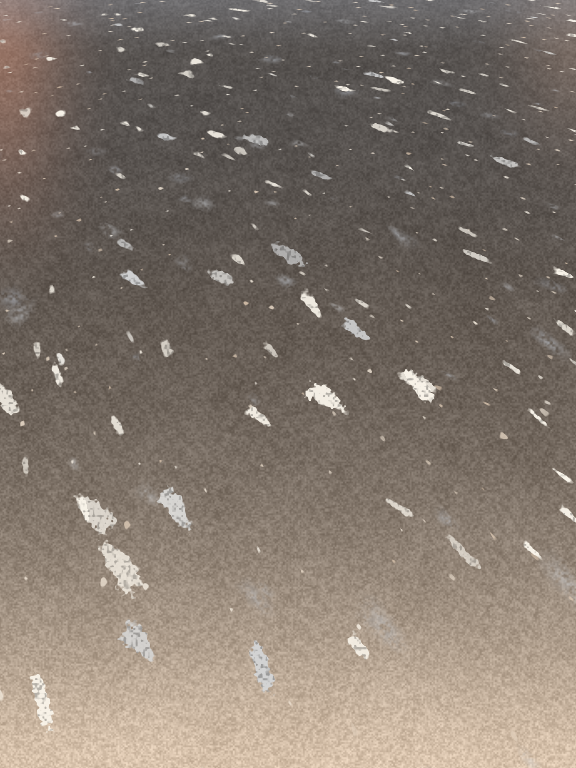
Reproduce this texture procedurally as a Shadertoy shader.

```glsl
// A dark floor with pale ragged flecks, receding in perspective under a warm light.
#define HORIZON 1.55
#define FLECK_ANGLE -0.82
#define ANGLE_JITTER 0.6
#define RAGGED 0.9
#define SOFTNESS 0.0018
#define GRAIN 0.15
#define DARK_TONE vec3(0.342, 0.313, 0.290)
#define LIGHT_TONE vec3(0.850, 0.765, 0.675)
#define COOL_TONE vec3(0.335, 0.322, 0.315)
#define CREAM vec3(0.985, 0.965, 0.925)
#define BLUE_GREY vec3(0.680, 0.710, 0.760)

float hash(vec2 p) {
    return fract(sin(dot(p, vec2(12.9898, 78.233))) * 43758.5453);
}

float noise(vec2 p) {
    vec2 i = floor(p), f = fract(p);
    f = f * f * (3.0 - 2.0 * f);
    float low = mix(hash(i), hash(i + vec2(1, 0)), f.x);
    float high = mix(hash(i + vec2(0, 1)), hash(i + vec2(1, 1)), f.x);
    return mix(low, high, f.y);
}

// Scattered tapered flecks on the floor plane: x is coverage, y a tint value.
vec2 flecks(vec2 ground, float cell, float chance, vec2 size, float rough, float fade, float seed) {
    vec2 result = vec2(0.0);
    vec2 home = floor(ground / cell);
    float depth = ground.y;
    float blur = SOFTNESS * depth * (depth + 1.0) * 0.5;
    for (int j = -1; j <= 1; j++)
    for (int i = -1; i <= 1; i++) {
        vec2 id = home + vec2(i, j);
        vec2 key = id + seed;
        vec2 centre = (id + vec2(hash(key + 1.3), hash(key + 5.7))) * cell;
        float thinning = min(1.0, 1.4 / pow(max(centre.y, 0.1), 1.6));
        if (hash(key + 9.1) > chance * thinning) continue;

        float pick = hash(key + 13.9);
        float scale = mix(0.35, 1.2, pick * pick) * (0.8 + 0.25 * centre.y);
        vec2 extent = size * scale;
        extent.y *= mix(0.65, 1.35, hash(key + 17.3)) * (0.85 + 0.25 * centre.y);
        extent = max(extent, vec2(blur * 0.7));

        float angle = FLECK_ANGLE + ANGLE_JITTER * (hash(key + 21.1) - 0.5);
        vec2 axis = vec2(cos(angle), sin(angle));
        vec2 d = ground - centre;
        vec2 q = vec2(dot(d, axis), dot(d, vec2(-axis.y, axis.x))) / extent;
        float lean = mix(-0.5, 0.5, hash(key + 25.7));
        q.y /= clamp(1.0 - lean * q.x, 0.4, 1.5);
        q = abs(q);
        float radius = pow(q.x * q.x * q.x + q.y * q.y * q.y, 1.0 / 3.0) + rough;
        float edge = max(blur / extent.y, fade);
        float cover = clamp((1.0 - radius) / edge + 0.5, 0.0, 1.0);
        cover *= mix(0.65, 1.0, hash(key + 29.9));
        if (cover > result.x) result = vec2(cover, hash(key + 33.1));
    }
    return result;
}

// Floor tone: light in front, dark behind, with glows along the far edges.
vec3 floorColour(vec2 uv, float v) {
    float near = exp(-pow(v / 0.32, 1.35));
    vec3 colour = mix(DARK_TONE, LIGHT_TONE, near);
    colour = mix(colour, COOL_TONE, 0.8 * smoothstep(0.55, 0.9, v));
    float left = exp(-pow(uv.x / 0.11, 2.0)) * smoothstep(0.58, 1.0, v);
    float right = exp(-pow((1.0 - uv.x) / 0.11, 2.0)) * smoothstep(0.7, 1.0, v);
    colour = mix(colour, vec3(0.66, 0.49, 0.42), 0.85 * left);
    colour = mix(colour, vec3(0.54, 0.47, 0.43), 0.75 * right);
    return mix(colour, vec3(0.55, 0.56, 0.59), 0.5 * smoothstep(0.92, 1.02, v));
}

void mainImage(out vec4 fragColor, in vec2 fragCoord) {
    vec2 uv = fragCoord / iResolution.x;
    float v = fragCoord.y / iResolution.y;

    // Perspective onto the floor plane
    float depth = 1.0 / (HORIZON - v * 1.3333);
    vec2 ground = vec2((uv.x - 0.5) * depth, depth);

    // Worn floor with fine grain and soft mottling
    float fine = noise(uv * 345.0) - 0.5;
    float medium = noise(uv * vec2(150.0, 185.0) + 31.0) - 0.5;
    float mottle = noise(ground * 9.0) + noise(ground * 24.0) - 1.0;
    vec3 colour = floorColour(uv, v);
    colour += GRAIN * mix(1.0, 0.4, v) * (fine + 0.5 * medium);
    colour += 0.025 * mottle;

    // Faint smudges, small specks, then bright flecks
    float patchy = noise(uv * 95.0 + 7.0);
    float crumbs = noise(uv * 210.0 + 3.0);
    float rough = RAGGED * (0.5 * patchy + 0.5 * crumbs - 0.45);
    vec2 smudge = flecks(ground, 0.16, 0.5, vec2(0.033, 0.015), rough * 1.4, 0.9, 40.0);
    vec2 speck = flecks(ground, 0.07, 0.5, vec2(0.0058, 0.0032), rough * 0.4, 0.0, 80.0);
    vec2 fleck = flecks(ground, 0.13, 0.6, vec2(0.036, 0.0105), rough, 0.15, 120.0);

    vec3 smudgeColour = mix(BLUE_GREY, CREAM, 0.5 * smudge.y);
    colour = mix(colour, smudgeColour, smudge.x * 0.7 * smoothstep(0.1, 0.9, 0.4 * patchy + 0.6 * crumbs));
    colour = mix(colour, mix(CREAM, LIGHT_TONE, speck.y), speck.x * 0.9);
    vec3 fleckColour = mix(CREAM, BLUE_GREY, 0.5 * smoothstep(0.75, 0.95, fleck.y));
    fleckColour *= 1.0 - 0.28 * smoothstep(0.5, 0.9, noise(uv * 240.0 + 19.0));
    colour = mix(colour, fleckColour, fleck.x);

    fragColor = vec4(clamp(colour, 0.0, 1.0), 1.0);
}
```
